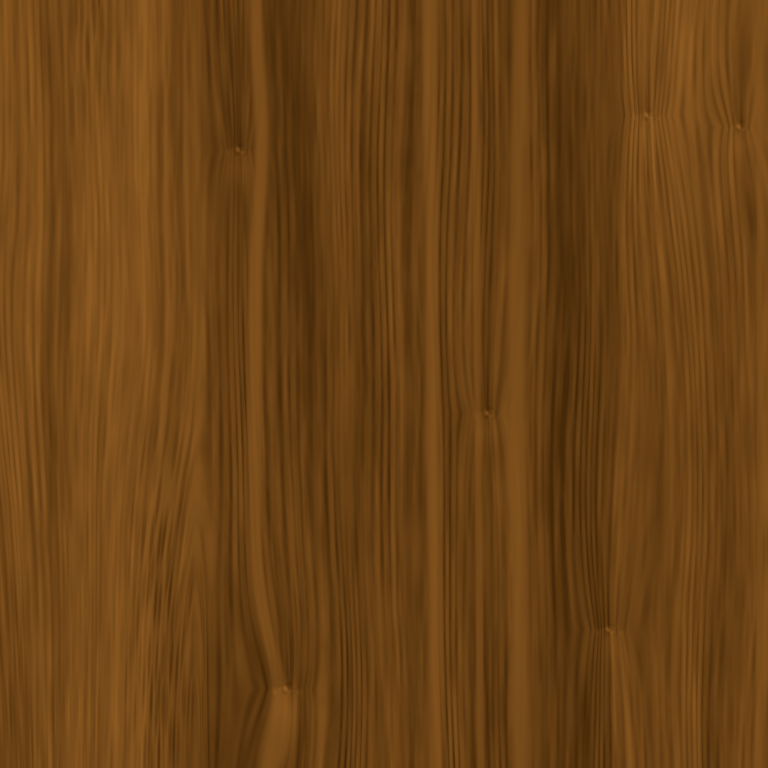
Write a Shadertoy shader that draws this texture.

```glsl
// Brown wood veneer: soft vertical boards, pale sap streaks and small knots.
// Layered sines bend the grain, stretched noise draws its fibres, and
// stretched cellular noise adds short dark pores; one tone sets the colour.

const float TAU = 6.2831853;
const vec3 DARK_WOOD = vec3(0.27, 0.155, 0.030);
const vec3 PALE_WOOD = vec3(0.55, 0.350, 0.132);

// Knot centre in xy, size in z
const vec3 KNOTS[6] = vec3[6](
    vec3(0.310, 0.805, 0.8), vec3(0.372, 0.103, 1.1), vec3(0.634, 0.462, 0.7),
    vec3(0.792, 0.180, 1.0), vec3(0.842, 0.850, 0.9), vec3(0.962, 0.835, 0.7));

vec2 hash2(vec2 p) {
    vec3 q = fract(p.xyx * vec3(0.1031, 0.1030, 0.0973));
    q += dot(q, q.yzx + 33.33);
    return fract((q.xx + q.yz) * q.zy);
}

float valueNoise(vec2 p) {
    vec2 i = floor(p), f = fract(p);
    f = f * f * (3.0 - 2.0 * f);
    float low = mix(hash2(i).x, hash2(i + vec2(1, 0)).x, f.x);
    float high = mix(hash2(i + vec2(0, 1)).x, hash2(i + vec2(1, 1)).x, f.x);
    return mix(low, high, f.y);
}

// Distance to the nearest scattered cell point
float cellular(vec2 p) {
    float nearest = 8.0;
    for (int k = 0; k < 9; k++) {
        vec2 cell = floor(p) + vec2(k % 3 - 1, k / 3 - 1);
        nearest = min(nearest, length(cell + hash2(cell) - p));
    }
    return nearest;
}

// Soft bell and flat-topped band
float bump(float x, float centre, float width) { float d = (x - centre) / width; return exp(-d * d); }
float streak(float x, float centre, float width) { float d = (x - centre) / width; return exp(-d * d * d * d); }

// Dark plume above a knot, pale fan below it, ragged pale heart
float knotTone(vec2 d, float size) {
    float plume = bump(d.x, 0.0, 0.016 * size) * smoothstep(-0.012, 0.006, d.y)
                * exp(-max(d.y, 0.0) / (0.08 * size));
    float fan = bump(d.x, 0.0, 0.020 * size) * bump(d.y, -0.025, 0.025 * size);
    float arc = d.y + 9.0 * d.x * d.x + 0.003 * sin(d.x * 420.0);
    float heart = bump(arc, 0.0, 0.005) * bump(d.x, 0.0, 0.016 * size) * valueNoise(d * 200.0 + 40.0);
    float core = bump(length(d * vec2(1.0, 1.4) - vec2(0.004, 0.0)), 0.009, 0.003);
    return 0.14 * fan + 0.65 * heart - 0.24 * plume - 0.10 * core;
}

// Grain coordinate: boards flare on the left and arch on the right
float bendGrain(vec2 p, float left, float right) {
    float u = p.x + 0.004 * sin(p.y * 5.0 + p.x * 9.0) + 0.002 * sin(p.y * 13.0 + p.x * 21.0);
    u += left * (p.x - 0.11) * 0.45 * smoothstep(0.65, 0.0, p.y);
    u += right * 0.030 * bump(p.y, 0.87, 0.22) * sin((p.x - 0.79) * 15.0);
    return u - 0.022 * bump(p.x, 0.36, 0.07) * bump(p.y, 0.10, 0.13);
}

// Thin dark yearly lines, broken along their length
float growthLines(float u, float y) {
    float wave = 0.5 + 0.5 * sin(TAU * (u * 88.0 + 0.8 * sin(u * 41.0) + 0.4 * sin(u * 97.0 + y * 1.5)));
    float strength = valueNoise(vec2(u * 24.0, y * 2.5)) * (0.7 + 0.6 * valueNoise(vec2(u * 90.0, y * 70.0)));
    return (0.375 - wave * wave) * strength;
}

float fibres(float u, float y) {
    return 0.25 * valueNoise(vec2(u * 65.0, y * 1.3)) + 0.35 * valueNoise(vec2(u * 140.0 + 7.0, y * 3.0))
         + 0.40 * valueNoise(vec2(u * 250.0 + 19.0, y * 14.0)) - 0.5;
}

float sapStreaks(vec2 p) {
    float bend = 0.034 * bump(p.y, 0.08, 0.11) + 0.009 * bump(p.y, 0.82, 0.12);
    float sap = streak(p.x, 0.332 + bend, 0.009 + 0.010 * bump(p.y, 0.04, 0.05));
    sap += streak(p.x, 0.567 - 0.008 * p.y, 0.009);
    sap += 0.8 * streak(p.x, 0.626 - 0.008 * p.y, 0.005);
    sap += 0.8 * streak(p.x, 0.676 + 0.003 * sin(p.y * 6.0 + 1.0), 0.011);
    return sap + 0.4 * streak(p.x, 0.257, 0.005) + 0.6 * streak(p.x, 0.989, 0.004);
}

// Broad light and dark zones across the boards
float boardTone(vec2 p, float u, float left, float right) {
    float tone = 0.41 + 0.22 * left + 0.13 * right;
    tone += 0.17 * left * bump(p.x, 0.18 - 0.07 * (1.0 - p.y), 0.05);
    tone += 0.22 * right * bump(p.x, 0.885, 0.05) * smoothstep(0.3, 0.9, p.y);
    tone -= 0.12 * bump(p.x, 0.385 + 0.03 * sin(p.y * 4.0), 0.025);
    tone -= 0.13 * bump(p.x, 0.735, 0.045) + 0.07 * bump(p.x, 0.29, 0.025);
    tone += 0.22 * (valueNoise(vec2(u * 27.0, p.y * 1.7)) - 0.5);
    return tone + 0.03 * sin(p.x * 47.0 + sin(p.y * 4.0)) + 0.02 * sin(p.y * 7.0 + p.x * 17.0);
}

void mainImage(out vec4 fragColor, in vec2 fragCoord) {
    vec2 p = fragCoord / iResolution.xy;
    float left = 1.0 - smoothstep(0.25, 0.278, p.x);
    float right = smoothstep(0.785, 0.835, p.x);
    float u = bendGrain(p, left, right), knots = 0.0;
    for (int i = 0; i < 6; i++) {
        vec2 d = p - KNOTS[i].xy;
        float size = KNOTS[i].z;
        u += 0.9 * d.x * exp(-d.x * d.x / (0.0012 * size) - abs(d.y) / (0.07 * size));
        knots += knotTone(d, size);
    }

    // Fine grain fades inside the smooth sap streaks
    float sap = clamp(sapStreaks(p), 0.0, 1.0);
    float grain = 0.62 * fibres(u, p.y) + 0.36 * growthLines(u, p.y) * (1.0 - 0.45 * left);
    float pores = 1.0 - smoothstep(0.1, 0.55, cellular(vec2(u * 130.0, p.y * 11.0)));
    float coarse = left * (bump(p.x, 0.21, 0.035) * smoothstep(0.6, 0.2, p.y)
                 + bump(p.x, 0.12, 0.025) * smoothstep(0.8, 1.0, p.y));
    float tone = boardTone(p, u, left, right) + 0.035;
    tone += grain * (1.0 - 0.7 * sap) - pores * (0.08 + 0.24 * coarse) * (1.0 - sap);
    tone = mix(tone, 0.84 + 0.25 * grain, 0.78 * sap) + knots;
    fragColor = vec4(mix(DARK_WOOD, PALE_WOOD, clamp(tone, 0.0, 1.0)), 1.0);
}
```
